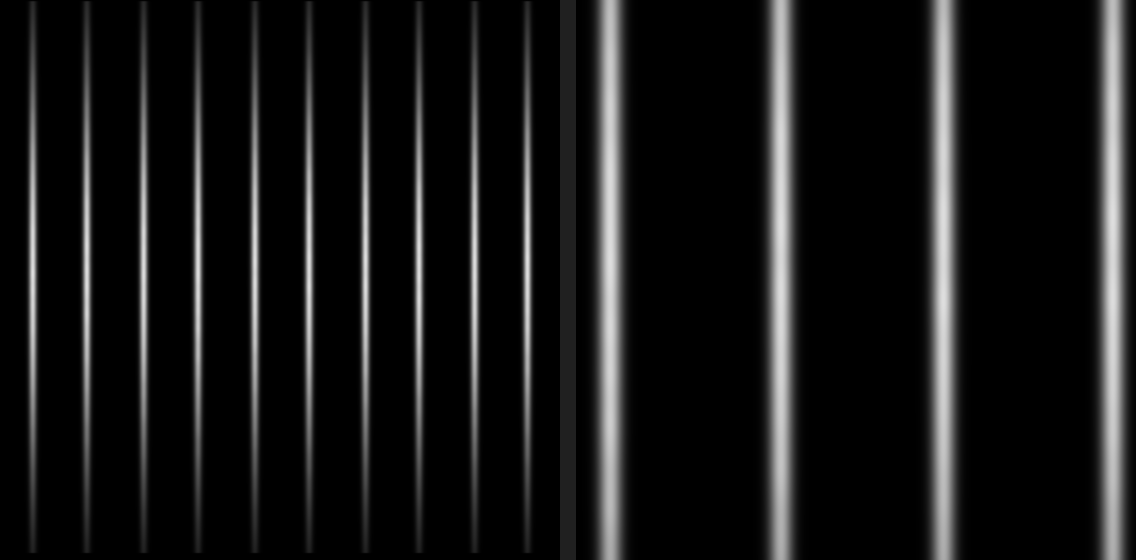
Left: the whole. Right: its middle third, enlarged.
Write a Shadertoy shader that draws this pattern.

```glsl
// Ten soft vertical streaks of white light, brightest mid-height, on black.

#define STREAKS 10
#define FIRST_X 0.0586      // centre of the leftmost streak
#define PITCH 0.0984        // mean spacing between streaks
#define STAGGER 0.0023      // leftward shift of every second streak
#define DRIFT 0.0039        // slow bow in the spacing across the row
#define CORE_WIDTH 0.0048   // horizontal gaussian radius
#define GLOW_HEIGHT 0.258   // vertical gaussian radius
#define GLOW_CENTRE 0.52
#define PEAK 0.86
#define BASE_Y 0.0125       // lower end of the streaks
#define TOP_Y 0.998         // upper end of the streaks
#define FLICKER 0.05        // unevenness along each streak

const float PI = 3.14159;

float hash(float n) {
    return fract(sin(n * 127.1) * 43758.5);
}

// One-dimensional gradient noise, about -0.5 to 0.5
float gradientNoise(float x) {
    float cell = floor(x);
    float t = fract(x);
    float a = (hash(cell) * 2.0 - 1.0) * t;
    float b = (hash(cell + 1.0) * 2.0 - 1.0) * (t - 1.0);
    return mix(a, b, t * t * t * (t * (t * 6.0 - 15.0) + 10.0));
}

float gaussian(float distance, float radius) {
    float r = distance / radius;
    return exp(-0.5 * r * r);
}

// Uneven horizontal placement of each streak
float streakCentre(float index) {
    float along = index / float(STREAKS - 1);
    float bow = sin(PI * pow(along, 1.5));
    return FIRST_X + PITCH * index - STAGGER * mod(index, 2.0) + DRIFT * bow;
}

// Vertical fade with cleanly cut ends
float verticalFade(float y, float softness) {
    float ends = smoothstep(BASE_Y - softness, BASE_Y + softness, y)
               * (1.0 - smoothstep(TOP_Y - softness, TOP_Y + softness, y));
    return PEAK * gaussian(y - GLOW_CENTRE, GLOW_HEIGHT) * ends;
}

void mainImage(out vec4 fragColor, in vec2 fragCoord) {
    vec2 uv = fragCoord / iResolution.xy;
    float softness = max(0.0015, 1.0 / iResolution.y);

    // Sum the streaks, each with its own slight flicker
    float light = 0.0;
    for (int i = 0; i < STREAKS; i++) {
        float index = float(i);
        float flicker = 1.0 + FLICKER * gradientNoise(uv.y * 40.0 + index * 57.0);
        light += gaussian(uv.x - streakCentre(index), CORE_WIDTH) * flicker;
    }

    fragColor = vec4(vec3(light * verticalFade(uv.y, softness)), 1.0);
}
```
